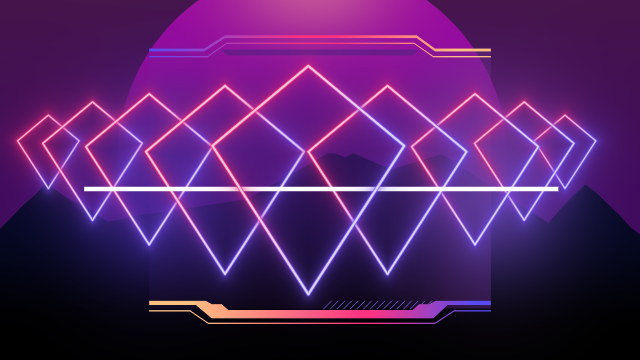
This background is drawn by a Shadertoy shader. Its source:

```glsl
// Neon kites over a dusk mountain range with a large magenta sun.
// Layers: sky, sun, ridge, soft haze, two stepped frames, then glowing
// kite outlines crossed by a white bar. The canvas is 7.68 by 4.32 units.

const float HEIGHT = 4.32;
const vec3 BLUE = vec3(0.34, 0.29, 0.95);
const vec3 PINK = vec3(1.0, 0.20, 0.50);
const vec3 ORANGE = vec3(1.0, 0.76, 0.50);
const vec3 LAVENDER = vec3(0.50, 0.38, 1.0);

float hash(float n) { return fract(sin(n * 127.1) * 43758.5); }

float noise(float x) {
    float i = floor(x);
    return mix(hash(i), hash(i + 1.0), fract(x));
}

// Antialiased coverage of a signed distance
float cover(float d, float px) { return clamp(0.5 - d / px, 0.0, 1.0); }

float ramp(float a, float b, float x) { return clamp((x - a) / (b - a), 0.0, 1.0); }

float halo(vec2 p, vec2 center, vec2 radius) {
    vec2 q = (p - center) / radius;
    return exp(-dot(q, q));
}

float segment(vec2 p, vec2 a, vec2 b) {
    vec2 pa = p - a, ba = b - a;
    return length(pa - ba * clamp(dot(pa, ba) / dot(ba, ba), 0.0, 1.0));
}

float box(vec2 p, vec2 lo, vec2 hi) {
    vec2 d = max(lo - p, p - hi);
    return max(d.x, d.y);
}

float peak(float x, float center, float top, float left, float right) {
    float d = x - center;
    return top - (d < 0.0 ? -d * left : d * right);
}

float ridge(float x) {
    float h = max(peak(x, 0.55, 2.12, 0.95, 0.6), peak(x, 2.9, 1.92, 0.15, 0.15));
    h = max(h, max(peak(x, 3.97, 2.5, 0.57, 0.4), peak(x, 4.24, 2.48, 0.5, 0.42)));
    h = max(h, max(peak(x, 5.3, 2.47, 0.3, 0.65), peak(x, 7.02, 2.12, 1.1, 0.93)));
    return min(h, 2.48) + 0.05 * (noise(x * 7.0) - 0.5) * smoothstep(1.5, 3.0, abs(x - 3.9));
}

// Height of a line that steps from one level to another and back
float stepped(float x, vec2 rise, vec2 fall, float outer, float inner) {
    return mix(outer, inner, ramp(rise.x, rise.y, x) - ramp(fall.x, fall.y, x));
}

vec3 background(vec2 p, float px) {
    vec3 col = mix(vec3(0.25, 0.04, 0.36), vec3(0.27, 0.08, 0.29), ramp(2.0, 4.3, p.y));
    // Sun, fading out toward its base
    vec3 sun = mix(vec3(0.36, 0.09, 0.52), vec3(0.60, 0.03, 0.62), smoothstep(2.2, 3.7, p.y));
    sun = mix(sun, vec3(0.78, 0.33, 0.60), halo(p, vec2(3.75, 4.45), vec2(1.0, 0.65)));
    float disc = cover(length(p - vec2(3.75, 2.42)) - 2.34, px);
    col = mix(col, sun, disc * smoothstep(1.9, 3.7, p.y));
    // Mountains sinking into black
    vec3 rock = mix(vec3(0.0), vec3(0.015, 0.03, 0.13), smoothstep(0.3, 1.7, p.y));
    col = mix(col, rock, cover(p.y - ridge(p.x), px));
    // Haze and the tinted central panel
    col = mix(col, vec3(0.32, 0.09, 0.55), 0.45 * halo(p, vec2(3.7, 2.5), vec2(2.0, 1.2)));
    float panel = cover(box(p, vec2(1.79, 0.62), vec2(5.89, 3.72)), px);
    float tint = 0.08 + 0.3 * smoothstep(4.3, 5.9, p.x);
    col = mix(col, vec3(0.42, 0.16, 0.55), panel * tint);
    col = mix(col, vec3(0.26, 0.17, 0.64), 0.72 * halo(p, vec2(1.85, 2.1), vec2(0.95, 1.1)));
    return mix(col, vec3(0.43, 0.29, 0.70), 0.72 * halo(p, vec2(5.95, 2.1), vec2(0.9, 1.1)));
}

vec3 frames(vec3 col, vec2 p, float px) {
    float span = max(1.79 - p.x, p.x - 5.89);
    float t = ramp(1.79, 5.89, p.x);
    // Upper frame: thick and thin line above a dim strip
    vec3 hue = mix(mix(BLUE, PINK, ramp(0.0, 0.45, t)), ORANGE, ramp(0.55, 0.9, t));
    float thick = abs(p.y - stepped(p.x, vec2(2.45, 2.7), vec2(5.0, 5.22), 3.72, 3.88)) - 0.017;
    float thin = abs(p.y - stepped(p.x, vec2(2.49, 2.72), vec2(4.97, 5.2), 3.64, 3.8)) - 0.008;
    float strip = max(abs(p.y - 3.69) - 0.035, abs(p.x - 3.84) - 1.15 - (p.y - 3.69));
    col = mix(col, vec3(0.34, 0.12, 0.52), 0.7 * cover(strip, px));
    col = mix(col, hue, cover(max(span, min(thick, thin)), px));
    // Lower frame: solid band with notched shoulders and a thin line
    hue = mix(mix(ORANGE, PINK, ramp(0.12, 0.62, t)), BLUE, ramp(0.65, 0.95, t));
    float top = stepped(p.x, vec2(2.47, 2.54), vec2(5.15, 5.23), 0.71, 0.67)
              + stepped(p.x, vec2(2.66, 2.74), vec2(4.95, 5.03), 0.0, -0.07);
    float base = stepped(p.x, vec2(2.35, 2.54), vec2(5.2, 5.37), 0.66, 0.50);
    thin = abs(p.y - stepped(p.x, vec2(2.28, 2.5), vec2(5.22, 5.45), 0.59, 0.44)) - 0.008;
    float band = max(p.y - top, base - p.y);
    col = mix(col, hue, cover(max(span, min(band, thin)), px));
    // Slanted hatching
    float slant = p.x - p.y + 0.61;
    float hatch = abs(fract(slant / 0.08) - 0.5) * 0.08 - 0.007;
    hatch = max(hatch, max(abs(p.y - 0.66) - 0.05, abs(slant - 4.47) - 0.64));
    return mix(col, vec3(0.42, 0.36, 0.80), 0.8 * cover(max(hatch, top - p.y), px));
}

// Kite outline with its widest points at local y = 0
vec3 kite(vec3 col, vec2 p, float size, float px) {
    vec2 q = vec2(abs(p.x), p.y), side = vec2(0.42, 0.0) * size;
    float d = min(segment(q, vec2(0.0, 0.35 * size), side), segment(q, side, vec2(0.0, -0.65 * size)));
    vec3 hue = mix(PINK, LAVENDER, smoothstep(-0.3, 0.4, (p.x - 0.6 * p.y) / size));
    float glow = 0.55 * exp(-d * 22.0) + 0.22 * exp(-d * 6.0);
    col = mix(col, hue * vec3(0.9, 0.8, 0.95), glow);
    float width = 0.005 + 0.003 * size;
    col = mix(col, hue, 0.8 * cover(d - width * 1.7, px));
    return mix(col, mix(hue, vec3(1.0), 0.72), cover(d - width, px));
}

void mainImage(out vec4 fragColor, in vec2 fragCoord) {
    float px = HEIGHT / iResolution.y;
    vec2 p = fragCoord * px;
    vec3 col = frames(background(p, px), p, px);
    // Left x, right x, widest level and size of each kite pair
    vec4 pairs[5] = vec4[5](vec4(3.7, 3.7, 2.57, 2.74), vec4(2.7, 4.65, 2.5, 2.26),
        vec4(1.79, 5.7, 2.56, 1.81), vec4(1.11, 6.29, 2.6, 1.42), vec4(0.58, 6.78, 2.63, 0.88));
    for (int i = 4; i > 0; i--) {
        vec4 k = pairs[i];
        col = kite(col, p - k.xz, k.w, px);
        col = kite(col, p - k.yz, k.w, px);
    }
    // White bar behind the central kite
    col = mix(col, vec3(1.0), cover(box(p, vec2(1.01, 2.025), vec2(6.7, 2.079)), px));
    col = kite(col, p - pairs[0].xz, pairs[0].w, px);
    fragColor = vec4(col, 1.0);
}
```
